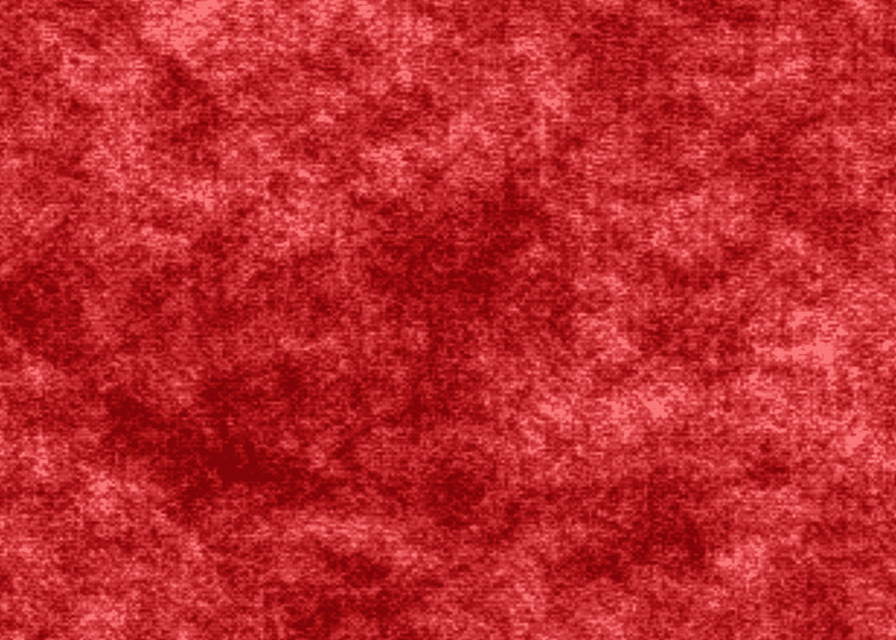
Reproduce this texture procedurally as a WebGL 1 fragment shader.

```glsl
precision highp float;
// Crushed red velvet: cloudy patches of brushed pile under a fine knitted grain.
// Rotated octaves of value noise are summed to a tone of about unit deviation,
// which is then looked up in a ramp from deep crimson to pale rose.

uniform vec2 u_resolution;

float hash(vec2 p) {
  return fract(sin(dot(p, vec2(127.1, 311.7))) * 43758.5453);
}

// Value noise, centred on zero and scaled to unit deviation
float noise(vec2 p) {
  vec2 cell = floor(p);
  vec2 f = fract(p);
  f = f * f * (3.0 - 2.0 * f);
  float low = mix(hash(cell), hash(cell + vec2(1.0, 0.0)), f.x);
  float high = mix(hash(cell + vec2(0.0, 1.0)), hash(cell + 1.0), f.x);
  return (mix(low, high, f.y) - 0.5) * 4.66;
}

// Patches of pile lying in different directions, slightly wider than tall
float crushedPile(vec2 p) {
  vec2 warp = vec2(noise(p * 16.0 + 3.7), noise(p * 16.0 + 41.3));
  vec2 q = (p + 0.008 * warp) * vec2(2.9, 3.7) + 7.0;
  mat2 turn = mat2(0.8, 0.6, -0.6, 0.8);
  float sum = 0.0;
  float weight = 0.34;
  for (int i = 0; i < 5; i++) {
    sum += weight * noise(q);
    q = turn * q * 2.03 + 13.1;
    weight *= i < 2 ? 1.06 : 0.92;
  }
  return sum;
}

// Knitted rows with uneven stitches and loose fibre tips
float knitGrain(vec2 p) {
  float sway = 0.9 * noise(p * vec2(14.0, 30.0));
  float rows = sin(6.2832 * p.y * 130.0 + sway);
  float stitches = noise(p * vec2(125.0, 165.0) + 5.0);
  float tips = noise(p * vec2(220.0, 240.0) + 71.0);
  return 0.15 * rows + 0.42 * stitches + 0.45 * tips;
}

// Colour ramp with one stop per unit of tone
vec3 velvet(float s) {
  vec3 c = mix(vec3(0.51, 0.015, 0.03), vec3(0.59, 0.04, 0.05), clamp(s + 1.0, 0.0, 1.0));
  c = mix(c, vec3(0.67, 0.07, 0.09), clamp(s, 0.0, 1.0));
  c = mix(c, vec3(0.75, 0.15, 0.16), clamp(s - 1.0, 0.0, 1.0));
  c = mix(c, vec3(0.82, 0.22, 0.24), clamp(s - 2.0, 0.0, 1.0));
  c = mix(c, vec3(0.90, 0.32, 0.33), clamp(s - 3.0, 0.0, 1.0));
  return mix(c, vec3(0.98, 0.46, 0.47), clamp(s - 4.0, 0.0, 1.0));
}

void main() {
  vec2 p = gl_FragCoord.xy / u_resolution.y;
  // Light falls a little more strongly on the upper part
  float light = 0.6 * (p.y - 0.5);
  float tone = crushedPile(p) + knitGrain(p) + light;
  gl_FragColor = vec4(velvet(tone / 0.72 + 2.05), 1.0);
}
```
